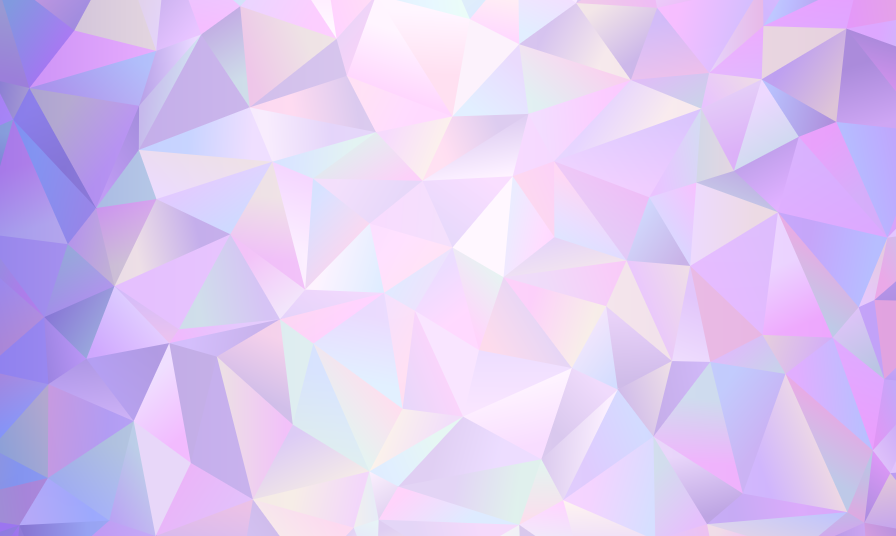
Reproduce this background procedurally as a WebGL 2 fragment shader.

```glsl
#version 300 es
precision highp float;
precision highp int;
// Pastel low-poly mesh: irregular triangular facets, indigo at the left, pearly in the middle, orchid at the right.

uniform vec2 u_resolution;
out vec4 fragColor;

const float ROWS = 7.3;       // mesh cells per canvas height
const float JITTER = 0.88;    // vertex scatter, below 1 keeps every cell simple
const float TILT = 0.42;      // mesh rotation in radians

// Facet tints, multiplied onto the background sweep
const int TINT_COUNT = 10;
const vec3 TINTS[TINT_COUNT] = vec3[](
  vec3(1.06, 0.90, 1.01),  // pink
  vec3(1.05, 1.06, 1.02),  // white
  vec3(0.94, 0.92, 1.00),  // lilac
  vec3(0.93, 1.07, 0.96),  // mint
  vec3(1.00, 0.96, 1.01),  // pearl
  vec3(0.90, 1.02, 1.03),  // sky
  vec3(0.88, 0.85, 0.94),  // shadow
  vec3(1.05, 1.07, 0.93),  // cream
  vec3(1.02, 0.94, 1.02),  // orchid
  vec3(1.06, 0.95, 0.95)   // peach
);

// Integer hash giving three values in 0..1
vec3 hash3(ivec3 seed) {
  uvec3 v = uvec3(seed + 4096) * 1664525u + 1013904223u;
  v.x += v.y * v.z; v.y += v.z * v.x; v.z += v.x * v.y;
  v ^= v >> 16u;
  v.x += v.y * v.z; v.y += v.z * v.x; v.z += v.x * v.y;
  return vec3(v >> 8u) / 16777216.0;
}

mat2 rotation(float angle) {
  float c = cos(angle), s = sin(angle);
  return mat2(c, s, -s, c);
}

vec2 meshVertex(ivec2 id) {
  return vec2(id) + JITTER * (hash3(ivec3(id, 7)).xy - 0.5);
}

// Twice the signed area of a triangle
float turn(vec2 a, vec2 b, vec2 c) {
  vec2 u = b - a, v = c - a;
  return u.x * v.y - u.y * v.x;
}

// Signed distance to an edge, positive on its left
float edgeDistance(vec2 a, vec2 b, vec2 p) {
  return turn(a, b, p) / max(length(b - a), 1e-4);
}

float triangleCoverage(vec2 a, vec2 b, vec2 c, vec2 p, float pixel) {
  float d = min(edgeDistance(a, b, p), min(edgeDistance(b, c, p), edgeDistance(c, a, p)));
  return clamp(d / pixel + 0.5, 0.0, 1.0);
}

// Horizontal colour sweep, x from 0 to 1
vec3 sweep(float x) {
  vec3 color = mix(vec3(0.55, 0.53, 0.91), vec3(0.70, 0.63, 0.93), smoothstep(-0.02, 0.09, x));
  color = mix(color, vec3(0.87, 0.80, 0.97), smoothstep(0.06, 0.20, x));
  color = mix(color, vec3(0.96, 0.915, 0.985), smoothstep(0.18, 0.44, x));
  color = mix(color, vec3(0.88, 0.80, 0.975), smoothstep(0.56, 0.80, x));
  return mix(color, vec3(0.82, 0.70, 0.96), smoothstep(0.76, 1.0, x));
}

// A facet fades linearly between two random tints
vec3 facetColor(vec2 p, vec2 center, ivec3 seed, float aspect) {
  vec3 pick = hash3(seed + ivec3(0, 0, 20));
  vec3 vary = hash3(seed + ivec3(0, 0, 40));
  vec2 direction = rotation(6.2832 * pick.z) * vec2(1.0, 0.0);
  float fade = clamp(0.5 + 1.15 * dot(p - center, direction), 0.0, 1.0);
  vec3 tint = mix(TINTS[int(pick.x * float(TINT_COUNT))],
                  TINTS[int(pick.y * float(TINT_COUNT))], fade);
  vec2 place = rotation(-TILT) * mix(center, p, 0.4) / ROWS;
  float x = place.x / aspect + 0.07 * (vary.x - 0.5);
  float strength = mix(0.85, 1.5, smoothstep(0.12, 0.5, abs(x - 0.5)));
  return sweep(x) * pow(tint, vec3(strength)) * (1.0 + 0.05 * (vary.y - 0.5));
}

// Adds one antialiased facet to the weighted colour sum
void addFacet(inout vec4 sum, vec2 a, vec2 b, vec2 c, vec2 p, ivec3 seed, float pixel, float aspect) {
  float coverage = triangleCoverage(a, b, c, p, pixel);
  if (coverage > 0.0) {
    vec3 color = facetColor(p, (a + b + c) / 3.0, seed, aspect);
    sum += coverage * vec4(min(color, 1.0), 1.0);
  }
}

void main() {
  float aspect = u_resolution.x / u_resolution.y;
  float pixel = ROWS / u_resolution.y;
  vec2 p = rotation(TILT) * gl_FragCoord.xy * pixel;
  ivec2 home = ivec2(floor(p));
  vec4 sum = vec4(0.0);

  // Split each nearby cell along the diagonal that gives the fuller triangles
  for (int j = -1; j <= 1; j++) {
    for (int i = -1; i <= 1; i++) {
      ivec2 id = home + ivec2(i, j);
      vec2 a = meshVertex(id), b = meshVertex(id + ivec2(1, 0));
      vec2 c = meshVertex(id + ivec2(1, 1)), d = meshVertex(id + ivec2(0, 1));
      bool rising = min(turn(a, b, c), turn(a, c, d)) > min(turn(a, b, d), turn(b, c, d));
      addFacet(sum, a, b, rising ? c : d, p, ivec3(id, 1), pixel, aspect);
      addFacet(sum, rising ? a : b, c, d, p, ivec3(id, 2), pixel, aspect);
    }
  }
  fragColor = vec4(sum.rgb / max(sum.a, 1e-4), 1.0);
}
```
